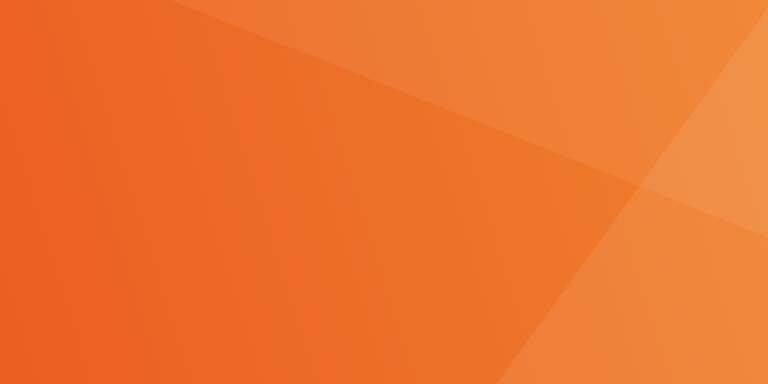
Write a WebGL 1 fragment shader that draws this background.

```glsl
precision highp float;
// Warm orange background: a tilted gradient, darker at the lower left,
// under two translucent white half planes whose straight edges cross
// at the right. Each plane is a signed distance to a line.

uniform vec2 u_resolution;

#define DEEP_ORANGE vec3(0.922, 0.368, 0.140)
#define LIGHT_ORANGE vec3(0.937, 0.508, 0.174)
#define GRADIENT_DIR vec2(0.95, 0.30)
#define GRADIENT_LENGTH 2.2
#define UPPER_OPACITY 0.058
#define RIGHT_OPACITY 0.080
#define EDGE_SOFTNESS 0.002

// Signed distance to the line from a to b, positive on its left.
float lineSide(vec2 p, vec2 a, vec2 b) {
  vec2 along = normalize(b - a);
  return dot(p - a, vec2(-along.y, along.x));
}

// Lays a thin white veil over the left side of the line from a to b.
vec3 addVeil(vec3 color, vec2 p, vec2 a, vec2 b, float opacity) {
  float cover = smoothstep(-EDGE_SOFTNESS, EDGE_SOFTNESS, lineSide(p, a, b));
  return mix(color, vec3(1.0), opacity * cover);
}

void main() {
  // Canvas space: x from 0 to 2, y from 0 to 1.
  vec2 p = gl_FragCoord.xy / u_resolution * vec2(2.0, 1.0);

  // Base gradient
  float t = clamp(dot(p, GRADIENT_DIR) / GRADIENT_LENGTH, 0.0, 1.0);
  vec3 color = mix(DEEP_ORANGE, LIGHT_ORANGE, t);

  // Upper veil above the falling edge, right veil below the rising edge
  color = addVeil(color, p, vec2(0.445, 1.0), vec2(2.0, 0.383), UPPER_OPACITY);
  color = addVeil(color, p, vec2(2.0, 0.979), vec2(1.293, 0.0), RIGHT_OPACITY);

  gl_FragColor = vec4(color, 1.0);
}
```
